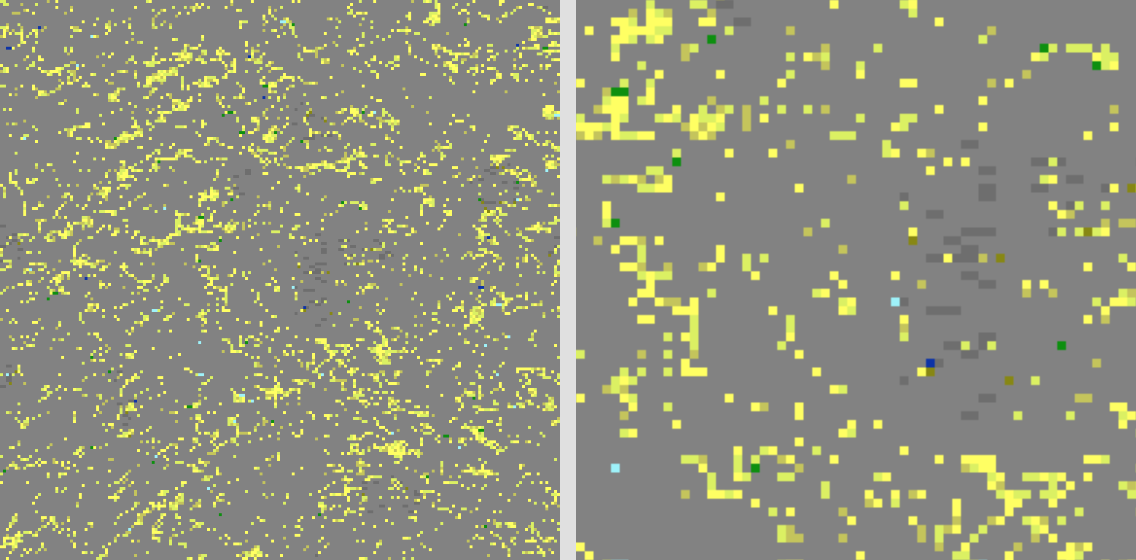
Left: the whole. Right: its middle third, enlarged.
Reproduce this texture procedurally as a Shadertoy shader.

```glsl
float hash(vec2 p) {
    vec3 q = fract(p.xyx * vec3(0.1031, 0.1030, 0.0973));
    q += dot(q, q.yzx + 33.33);
    return fract((q.x + q.y) * q.z);
}

float noise(vec2 p) {
    vec2 i = floor(p), f = fract(p);
    f = f * f * (3.0 - 2.0 * f);
    float low = mix(hash(i), hash(i + vec2(1, 0)), f.x);
    float high = mix(hash(i + vec2(0, 1)), hash(i + vec2(1, 1)), f.x);
    return mix(low, high, f.y);
}

// Bends the plane so that streaks follow broad arcs
vec2 bend(vec2 uv) {
    float x = uv.x - 0.65;
    float wobble = 0.04 * noise(uv * 5.0 + 70.0);
    return vec2(uv.x + wobble, uv.y + (0.42 - 0.35 * uv.y) * x * x + wobble) + 3.0;
}

// Colour of one square grain
vec3 grainColor(vec2 cell, float grid) {
    vec2 uv = (cell + 0.5) / grid;
    vec2 q = bend(uv);
    vec3 gray = vec3(0.51);

    // Loose clusters, where streaks grow wider
    float cluster = 0.45 * noise(q * vec2(6, 14)) + 0.55 * noise(q * vec2(17, 36) + 20.0);
    float density = 0.2 + 0.8 * smoothstep(0.33, 0.72, cluster);

    // Broken thin streaks along the contours of a noise field, plus small clumps
    float field = 0.62 * noise(q * vec2(28, 58) + 40.0) + 0.38 * noise(q * vec2(72, 110) + 9.0);
    bool streak = abs(field - 0.5) < 0.052 * density && hash(cell + 11.0) < 0.87;
    bool clump = noise(q * vec2(32, 52) + 150.0) > 0.85 && density > 0.6;

    // Sparse dirty patches and coloured specks, two grains wide
    bool patchy = noise(uv * 9.0 + 31.0) > 0.83;
    float speck = hash(floor(cell * vec2(0.5, 1.0)) + 400.0);

    if (streak || clump) {
        if (speck < 0.007) return vec3(0.05, 0.56, 0.06);
        if (speck < 0.014) return vec3(0.62, 0.95, 0.98);
        if (speck < 0.016) return vec3(0.05, 0.2, 0.65);
        if (patchy && speck > 0.85) return vec3(0.53, 0.53, 0.08);
        float tone = hash(cell + 230.0);
        if (tone < 0.2) return vec3(0.77, 0.77, 0.36);
        return tone < 0.57 ? vec3(0.86, 0.94, 0.39) : vec3(1.0, 1.0, 0.39);
    }
    return patchy && speck < 0.11 ? vec3(0.43) : gray;
}

void mainImage(out vec4 fragColor, in vec2 fragCoord) {
    float grid = 192.0;
    vec2 p = fragCoord / iResolution.y * grid - 0.5;
    vec2 cell = floor(p);

    // Blend neighbouring grains over a thin edge
    vec2 f = smoothstep(0.36, 0.64, fract(p));
    vec3 low = mix(grainColor(cell, grid), grainColor(cell + vec2(1, 0), grid), f.x);
    vec3 high = mix(grainColor(cell + vec2(0, 1), grid), grainColor(cell + vec2(1, 1), grid), f.x);
    fragColor = vec4(mix(low, high, f.y), 1.0);
}
```
